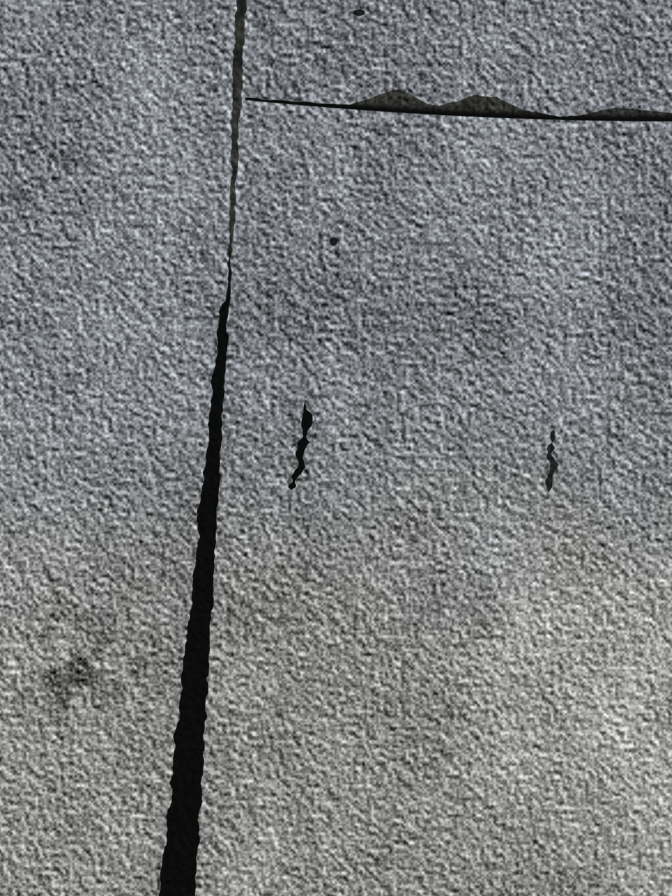
Give the GLSL for this texture, as a Shadertoy shader.

```glsl
// Sunlit rough concrete with a long tapering joint, a crossing joint and chips.
// Slope-lit value noise makes the grain, broad fbm the stains, and signed
// distances with noisy borders cut the dark gaps. Units: canvas height = 1.

const float GRAIN_SCALE = 205.0;
const float RELIEF = 0.46;          // contrast of the slope-lit grain
const float SPECKLE = 0.32;         // contrast of the finest grit
const float STAIN = 0.16;           // contrast of the broad stains
const vec2 LIGHT_STEP = vec2(0.38, 0.46);
const vec3 COOL_GREY = vec3(0.965, 0.995, 1.035);
const vec3 WARM_GREY = vec3(1.005, 1.005, 0.985);
const vec3 GAP_BLACK = vec3(0.045, 0.047, 0.048);
const vec3 GAP_GREY = vec3(0.19, 0.19, 0.18);
const float JOINT_BREAK = 0.662;    // height where the long joint narrows

float hash(vec2 p) {
    vec3 q = fract(p.xyx * vec3(0.1031, 0.1030, 0.0973));
    q += dot(q, q.yzx + 33.33);
    return fract((q.x + q.y) * q.z);
}

float noise(vec2 p) {
    vec2 i = floor(p), f = fract(p);
    f = f * f * (3.0 - 2.0 * f);
    return mix(mix(hash(i), hash(i + vec2(1, 0)), f.x),
               mix(hash(i + vec2(0, 1)), hash(i + vec2(1, 1)), f.x), f.y);
}

float fbm(vec2 p) {
    float sum = 0.0, amp = 0.5;
    for (int i = 0; i < 4; i++) {
        sum += amp * noise(p);
        p = p * 2.03 + 17.3;
        amp *= 0.5;
    }
    return sum;
}

// Coverage of a region whose signed distance is negative inside
float cover(float d) {
    float s = 0.9 / iResolution.y;
    return 1.0 - smoothstep(-s, s, d);
}

float bump(float x, float width) {
    return exp(-x * x / (width * width));
}

float blob(vec2 p, vec2 centre, vec2 radius) {
    vec2 q = (p - centre) / radius;
    return exp(-dot(q, q));
}

// Long joint: straight right border, ragged left border
float longJoint(vec2 p) {
    float right = 0.218 + 0.057 * p.y + 0.0025 * (noise(p.yy * vec2(95.0, 0.0)) - 0.5);
    float lower = mix(0.040, 0.009, clamp(p.y / JOINT_BREAK, 0.0, 1.0));
    float upper = 0.004 + 0.007 * smoothstep(0.74, 0.90, p.y);
    float width = mix(lower, upper, smoothstep(JOINT_BREAK - 0.004, JOINT_BREAK + 0.004, p.y));
    width += 0.007 * (fbm(vec2(p.y * 45.0, 3.0)) - 0.47);
    return max(p.x - right, right - width - p.x);
}

// Crossing joint: smooth lower border, broken mounds along the top
float crossBase(float x) {
    return 0.8646 + 0.105 * (0.75 - x) * (0.75 - x);
}

float crossJoint(vec2 p) {
    float height = 0.0035 + 0.021 * bump(p.x - 0.442, 0.034)
                 + 0.021 * bump(p.x - 0.540, 0.042)
                 + 0.008 * bump(p.x - 0.695, 0.033)
                 + 0.005 * smoothstep(0.60, 0.75, p.x);
    height += 0.005 * (fbm(vec2(p.x * 70.0, 8.0)) - 0.47);
    float up = p.y - crossBase(p.x);
    return max(max(-up, up - height), 0.274 - p.x);
}

// Short crack wandering between two ends, with swelling width
float shortCrack(vec2 p, vec2 top, vec2 bottom, float halfWidth) {
    float t = (top.y - p.y) / (top.y - bottom.y);
    float x = mix(top.x, bottom.x, t) + 0.011 * (noise(vec2(p.y * 75.0, top.x * 90.0)) - 0.5);
    float swell = 0.15 + 1.6 * noise(vec2(p.y * 160.0, top.x * 50.0));
    float taper = sqrt(max(4.0 * t * (1.0 - t), 0.0));
    float rough = 0.002 * (noise(p * 280.0) - 0.5);
    return abs(p.x - x) - halfWidth * swell * taper + rough + 0.01 * step(0.5, abs(t - 0.5));
}

// Broad brightness of the surface
float surfaceTone(vec2 p) {
    float tone = mix(0.535, 0.495, smoothstep(0.2, 0.8, p.y));
    tone += STAIN * (fbm(p * vec2(11.0, 4.0) + 4.0) - 0.47);
    tone += 0.7 * STAIN * (fbm(p * 19.0 + 31.0) - 0.47);
    tone -= 0.055 * blob(p, vec2(0.44, 0.65), vec2(0.24, 0.045));
    tone -= 0.045 * blob(p, vec2(0.337, 0.48), vec2(0.018, 0.20));
    tone -= 0.045 * blob(p, vec2(0.04, 0.82), vec2(0.13, 0.12));
    tone += 0.035 * blob(p, vec2(0.68, 0.20), vec2(0.18, 0.25));
    // Grimy pits gathered on the left slab
    float grime = blob(p, vec2(0.08, 0.26), vec2(0.07, 0.06))
                + 0.6 * blob(p, vec2(0.04, 0.79), vec2(0.07, 0.05))
                + 0.5 * blob(p, vec2(0.53, 0.33), vec2(0.06, 0.05));
    return tone - 0.24 * grime * smoothstep(0.43, 0.67, fbm(p * 45.0));
}

void mainImage(out vec4 fragColor, in vec2 fragCoord) {
    vec2 p = fragCoord / iResolution.y;

    // Lit grain over stained concrete
    vec2 g = p * GRAIN_SCALE;
    float slope = noise(g) - noise(g + LIGHT_STEP);
    float grit = noise(g * 1.9 + 51.0) - 0.5;
    float grain = RELIEF * slope + SPECKLE * grit;
    float tone = surfaceTone(p) + grain;
    float joint = longJoint(p), crossing = crossJoint(p);

    // Pale chipped rim beside the upper joint and under the crossing
    float rim = bump(joint - 0.003, 0.004) * smoothstep(0.64, 0.80, p.y);
    rim += 0.7 * bump(p.y - crossBase(p.x) + 0.004, 0.003) * step(0.28, p.x);
    tone += 0.09 * rim;
    float coolness = smoothstep(0.25, 0.65, p.y + 0.3 * (fbm(p * 6.0) - 0.47));
    vec3 color = tone * mix(WARM_GREY, COOL_GREY, coolness);

    // Gaps: black below, with grey debris in the upper and crossing joints
    float debris = smoothstep(0.66, 0.76, p.y) * (0.45 + 0.9 * noise(p * 85.0));
    vec3 jointColor = mix(GAP_BLACK, GAP_GREY, debris) + 0.18 * grain * (0.3 + debris);
    color = mix(color, jointColor, cover(joint + 0.002 * (noise(p * 190.0) - 0.5)));
    float lift = smoothstep(0.002, 0.010, p.y - crossBase(p.x));
    vec3 crossColor = mix(GAP_BLACK, GAP_GREY, lift) + 0.35 * grain * lift;
    color = mix(color, crossColor, cover(crossing));

    // Short cracks and isolated chips
    float crackA = shortCrack(p, vec2(0.343, 0.551), vec2(0.329, 0.453), 0.0052);
    float crackB = shortCrack(p, vec2(0.623, 0.520), vec2(0.606, 0.449), 0.0034);
    color = mix(color, GAP_BLACK, max(cover(crackA), 0.8 * cover(crackB)));
    float ragged = 0.7 * noise(p * 210.0);
    float chips = smoothstep(0.35, 0.6, blob(p, vec2(0.401, 0.986), vec2(0.010, 0.005)) - 0.4 * ragged);
    chips += smoothstep(0.35, 0.6, blob(p, vec2(0.372, 0.730), vec2(0.005, 0.006)) - 0.3 * ragged);
    color = mix(color, GAP_BLACK, 0.85 * min(chips, 1.0));

    fragColor = vec4(clamp(color, 0.0, 1.0), 1.0);
}
```
